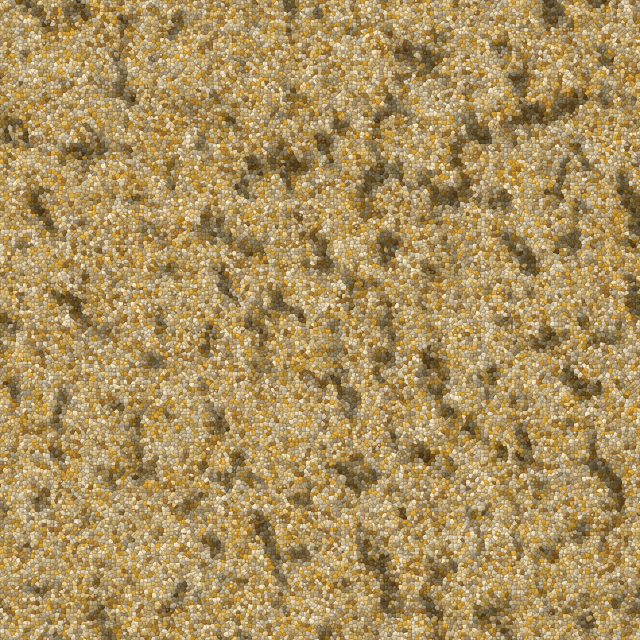
This texture is drawn by a Shadertoy shader. Its source:

```glsl
const float GRAIN_DENSITY = 165.0;   // grains across the canvas
const float PEBBLE_DENSITY = 42.0;   // grid for rare larger grains
const float PEBBLE_CHANCE = 0.09;
const float HOLLOW_DENSITY = 21.0;
const float TINT_DENSITY = 14.0;
const float SPECK_DENSITY = 340.0;
const float SPECK_STRENGTH = 0.20;
const float BRIGHTNESS_SPREAD = 0.26;
const float SLOPE_STRENGTH = 0.17;
const float GLINT_CHANCE = 0.10;
const float GAIN = 1.04;
const int SAMPLES = 2;               // per axis, smooths the edges

const vec3 QUARTZ = vec3(0.81, 0.75, 0.63);
const vec3 TAN = vec3(0.77, 0.66, 0.43);
const vec3 GREY = vec3(0.66, 0.57, 0.43);
const vec3 OCHRE = vec3(0.75, 0.57, 0.20);
const vec3 BROWN = vec3(0.60, 0.44, 0.20);
const vec3 GAP_SHADE = vec3(0.77, 0.75, 0.68);
const vec3 HOLLOW_SHADE = vec3(0.53, 0.51, 0.45);
const vec3 GLINT = vec3(0.93, 0.90, 0.82);
const vec2 LIGHT_DIR = vec2(-0.55, 0.83);

vec3 hash3(vec2 p) {
    vec3 q = fract(vec3(p.xyx) * vec3(0.1031, 0.1030, 0.0973));
    q += dot(q, q.yxz + 33.33);
    return fract((q.xxy + q.yzz) * q.zyx);
}

float gradientDot(vec2 cell, vec2 offset) {
    float angle = 6.2832 * hash3(cell + 71.0).x;
    return dot(vec2(cos(angle), sin(angle)), offset);
}

float gradientNoise(vec2 p) {
    vec2 i = floor(p), f = fract(p);
    vec2 u = f * f * f * (f * (f * 6.0 - 15.0) + 10.0);
    vec2 e = vec2(1.0, 0.0);
    float low = mix(gradientDot(i, f), gradientDot(i + e, f - e), u.x);
    float high = mix(gradientDot(i + e.yx, f - e.yx), gradientDot(i + 1.0, f - 1.0), u.x);
    return mix(low, high, u.y);
}

// Shadowed dips between clumps, stretched along a steep diagonal
float hollowDepth(vec2 p) {
    vec2 q = vec2(0.93 * p.x + 0.37 * p.y, 0.68 * (0.93 * p.y - 0.37 * p.x)) * HOLLOW_DENSITY;
    float n = gradientNoise(q) + 0.65 * gradientNoise(q * 2.1 + 17.0)
            + 0.35 * gradientNoise(q * 4.3 + 41.0);
    float relief = 0.10 * gradientNoise(p * 2.5 + 5.0) + 0.07 * (p.x + p.y - 1.0);
    return smoothstep(0.04, 0.62, n + relief);
}

vec3 grainColor(float pick, float tint) {
    pick += 0.22 * tint;
    return pick < 0.25 ? QUARTZ
         : pick < 0.41 ? GREY
         : pick < 0.75 ? TAN
         : pick < 0.89 ? OCHRE : BROWN;
}

// Packed cells, each one a lit grain with a dark rim
vec3 grainBed(vec2 p) {
    vec2 g = p * GRAIN_DENSITY, base = floor(g);
    vec2 nearestCell = base, toGrain = vec2(0.0);
    float nearest = 9.0, second = 9.0;
    for (int y = -1; y <= 1; y++)
    for (int x = -1; x <= 1; x++) {
        vec2 cell = base + vec2(x, y);
        vec3 rnd = hash3(cell);
        vec2 d = g - cell - 0.08 - 0.84 * rnd.xy;
        float dist = length(d) - 0.25 * rnd.z;
        if (dist < nearest) {
            second = nearest;
            nearest = dist;
            nearestCell = cell;
            toGrain = d;
        } else {
            second = min(second, dist);
        }
    }
    vec3 rnd = hash3(nearestCell + 313.0);
    vec2 center = (g - toGrain) / GRAIN_DENSITY;
    vec3 color = grainColor(rnd.x, gradientNoise(center * TINT_DENSITY));
    color *= 1.0 + BRIGHTNESS_SPREAD * (rnd.y - 0.5) + SLOPE_STRENGTH * dot(toGrain, LIGHT_DIR);
    color *= mix(GAP_SHADE, vec3(1.0), smoothstep(0.0, 0.28, second - nearest));
    float glint = step(1.0 - GLINT_CHANCE, rnd.z)
                * (1.0 - smoothstep(0.1, 0.38, length(toGrain - 0.12 * LIGHT_DIR)));
    color = mix(color, GLINT, 0.75 * glint);
    return color * mix(vec3(1.0), HOLLOW_SHADE, hollowDepth(center));
}

// Sparse larger grains lying on the bed
vec3 addPebbles(vec3 color, vec2 p) {
    vec2 g = p * PEBBLE_DENSITY, cell = floor(g);
    vec3 rnd = hash3(cell + 907.0), look = hash3(cell + 531.0);
    vec2 d = g - cell - 0.3 - 0.4 * rnd.xy;
    float angle = 6.2832 * look.x;
    vec2 axis = vec2(cos(angle), sin(angle));
    vec2 local = vec2(dot(d, axis), 1.4 * dot(d, vec2(-axis.y, axis.x)));
    float edge = length(local) + 0.09 * gradientNoise(g * 5.0) - mix(0.13, 0.26, look.y);
    float cover = step(rnd.z, PEBBLE_CHANCE) * (1.0 - smoothstep(-0.03, 0.03, edge));
    vec3 stone = look.z < 0.45 ? QUARTZ : look.z < 0.75 ? TAN : OCHRE;
    stone *= 0.97 + 0.6 * dot(d, LIGHT_DIR);
    return mix(color, stone, 0.8 * cover);
}

void mainImage(out vec4 fragColor, in vec2 fragCoord) {
    vec3 sum = vec3(0.0);
    for (int y = 0; y < SAMPLES; y++)
    for (int x = 0; x < SAMPLES; x++) {
        vec2 jitter = (vec2(x, y) + 0.5) / float(SAMPLES) - 0.5;
        vec2 p = (fragCoord + jitter) / iResolution.y;
        vec3 color = addPebbles(grainBed(p), p);
        sum += color * (1.0 + SPECK_STRENGTH * gradientNoise(p * SPECK_DENSITY));
    }
    fragColor = vec4(GAIN * sum / float(SAMPLES * SAMPLES), 1.0);
}
```
